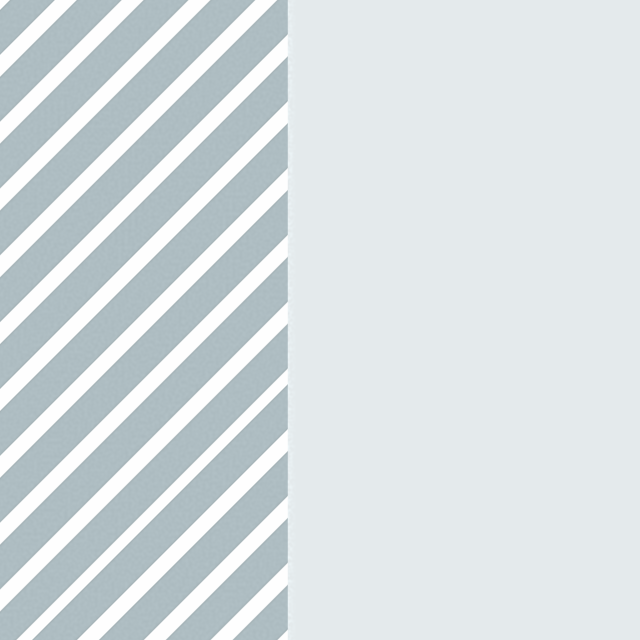
A Shadertoy shader for this background:

```glsl
// A flat pale field beside a panel of diagonal white stripes on slate grey.
// Stripes repeat along the falling diagonal with one small phase slip; thin dark
// rims, faint gradient-noise grain and a soft bright fringe finish the panel.

#define PANEL_EDGE   0.4497   // x where the striped panel ends
#define PERIOD       0.10443  // stripe spacing, measured along an axis
#define HALF_BAND    0.0172   // half of the white band, same measure
#define PHASE       -0.0016   // offset of the first band's centre
#define SLIP_AT      1.0417   // diagonal position of the phase slip
#define SLIP         0.0098   // size of the slip
#define RIM_WIDTH    0.0022   // dark outline beside each white band
#define FRINGE_WIDTH 0.0150   // mottled strip right of the panel
#define GRAIN        0.020    // strength of the grain

const vec3 FIELD = vec3(0.894, 0.918, 0.926);
const vec3 SLATE = vec3(0.682, 0.741, 0.761);
const vec3 RIM   = vec3(0.625, 0.680, 0.695);
const vec3 WHITE = vec3(0.996);
const vec3 GLINT = vec3(0.940, 0.975, 0.985);

// Pseudo-random unit gradient for a lattice point
vec2 gradientAt(vec2 cell) {
    float h = fract(sin(dot(cell, vec2(127.1, 311.7))) * 43758.5);
    return vec2(cos(6.2832 * h), sin(6.2832 * h));
}

float gradientNoise(vec2 p) {
    vec2 i = floor(p), f = p - i;
    vec2 u = f * f * (3.0 - 2.0 * f);
    vec2 e = vec2(0.0, 1.0);
    float a = dot(gradientAt(i), f);
    float b = dot(gradientAt(i + e.yx), f - e.yx);
    float c = dot(gradientAt(i + e.xy), f - e.xy);
    float d = dot(gradientAt(i + e.yy), f - e.yy);
    return mix(mix(a, b, u.x), mix(c, d, u.x), u.y);
}

// Signed distance to the nearest white band, negative inside
float bandDistance(vec2 p) {
    float s = p.x + 1.0 - p.y - PHASE;
    s += SLIP * step(SLIP_AT, s);
    float fromCentre = abs(fract(s / PERIOD + 0.5) - 0.5) * PERIOD;
    return (fromCentre - HALF_BAND) * 0.70711;
}

void mainImage(out vec4 fragColor, in vec2 fragCoord) {
    vec2 p = fragCoord / iResolution.y;
    float aa = 0.8 / iResolution.y;
    float grain = gradientNoise(p * 190.0);

    // Striped panel: slate, dark rims, then white bands
    float band = bandDistance(p);
    vec3 panel = SLATE + GRAIN * grain;
    float rim = exp(-pow(max(band, 0.0) / RIM_WIDTH, 2.0));
    panel = mix(panel, RIM, 0.8 * rim);
    panel = mix(panel, WHITE, 1.0 - smoothstep(-aa, aa, band));

    // Pale field with a bright, mottled fringe next to the panel
    float side = p.x - PANEL_EDGE;
    float fringe = 1.0 - smoothstep(0.0, FRINGE_WIDTH, side);
    vec3 field = mix(FIELD, GLINT, fringe * clamp(0.3 + grain, 0.0, 1.0));

    vec3 color = mix(panel, field, smoothstep(-aa, aa, side));
    fragColor = vec4(color, 1.0);
}
```
